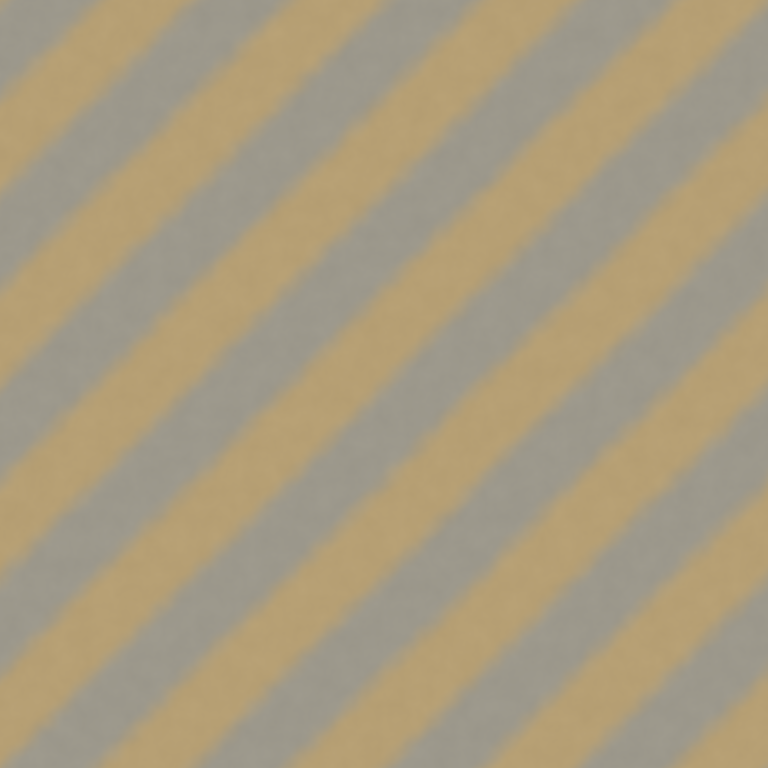
Give the GLSL for this pattern, as a WebGL 1 fragment shader.

```glsl
precision highp float;
// Soft diagonal gold and grey stripes with a faint mottled grain.

uniform vec2 u_resolution;

vec2 gradientAt(vec2 cell) {
  float angle = 6.2832 * fract(sin(dot(cell, vec2(127.1, 311.7))) * 43758.5);
  return vec2(cos(angle), sin(angle));
}

float gradientNoise(vec2 p) {
  vec2 cell = floor(p);
  vec2 f = p - cell;
  vec2 blend = f * f * f * (f * (f * 6.0 - 15.0) + 10.0);
  float a = dot(gradientAt(cell), f);
  float b = dot(gradientAt(cell + vec2(1.0, 0.0)), f - vec2(1.0, 0.0));
  float c = dot(gradientAt(cell + vec2(0.0, 1.0)), f - vec2(0.0, 1.0));
  float d = dot(gradientAt(cell + vec2(1.0, 1.0)), f - vec2(1.0, 1.0));
  return mix(mix(a, b, blend.x), mix(c, d, blend.x), blend.y);
}

float grain(vec2 p) {
  float sum = 0.0;
  float weight = 0.5;
  for (int octave = 0; octave < 3; octave++) {
    sum += weight * gradientNoise(p);
    p = p * 2.03 + 17.3;
    weight *= 0.6;
  }
  return sum;
}

void main() {
  vec2 uv = gl_FragCoord.xy / u_resolution;

  // Four stripe periods along each side, with slightly uneven edges
  float phase = 4.0 * (uv.x + 1.0 - uv.y);
  phase += 0.025 * gradientNoise(uv * 4.0) + 0.035 * gradientNoise(uv * 45.0);

  // Signed distance to the stripe edge, in periods
  float edge = abs(fract(phase - 0.26) - 0.5) - 0.25;
  float gold = 1.0 - smoothstep(-0.1, 0.1, edge);
  vec3 color = mix(vec3(0.612, 0.596, 0.547), vec3(0.714, 0.624, 0.453), gold);

  // Fine mottling
  color += 0.022 * grain(uv * 32.0) * vec3(1.0, 1.0, 0.9);
  gl_FragColor = vec4(color, 1.0);
}
```
